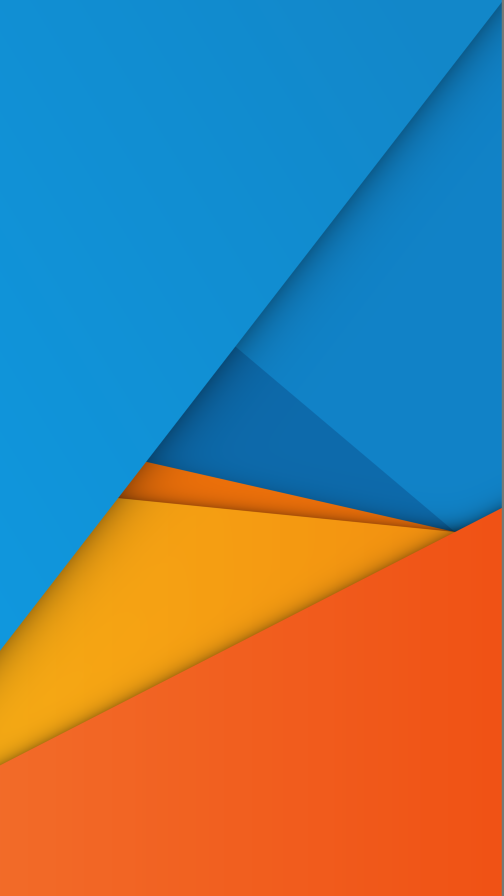
Reproduce this background procedurally as a Shadertoy shader.

```glsl
// Layered paper sheets in blue, amber and orange with soft shadows along their edges.

// Signed distance to the line a-b, positive on the left of its direction
float sideOf(vec2 p, vec2 a, vec2 b) {
    vec2 dir = normalize(b - a);
    return dir.x * (p.y - a.y) - dir.y * (p.x - a.x);
}

// Lays a sheet where d < 0 and shades what lies just outside its edge
vec3 laySheet(vec3 below, vec3 sheet, float d, float strength, float reach, float aa) {
    float shade = strength * exp(-max(d, 0.0) / reach);
    return mix(sheet, below * (1.0 - shade), smoothstep(-aa, aa, d));
}

// Softly stepped left-to-right ramp
float banded(float x) {
    return mix(x, (floor(x * 18.0) + 0.5) / 18.0, 0.5);
}

void mainImage(out vec4 fragColor, in vec2 fragCoord) {
    vec2 uv = fragCoord / iResolution.xy;
    vec2 p = uv * vec2(9.0, 16.0);
    float aa = 0.7 * 16.0 / iResolution.y;
    float ramp = banded(uv.x);
    vec2 meet = vec2(8.125, 6.5);

    // Distances to the fold lines
    float diagonal = -sideOf(p, vec2(0.0, 4.38), vec2(8.96, 15.96));
    float fold = sideOf(p, vec2(4.23, 9.79), meet);
    float strip = sideOf(p, vec2(2.625, 7.75), meet);
    float amber = sideOf(p, vec2(2.125, 7.104), meet);
    float front = sideOf(p, vec2(0.0, 2.333), meet);

    // Sheet colours
    vec3 backBlue = vec3(0.065, 0.51, 0.78);
    vec3 deepBlue = vec3(0.05, 0.415, 0.67);
    vec3 stripOrange = vec3(0.93, 0.44, 0.04);
    vec3 amberTone = mix(vec3(0.97, 0.67, 0.08), vec3(0.95, 0.55, 0.06), ramp);
    vec3 frontOrange = mix(vec3(0.95, 0.42, 0.16), vec3(0.94, 0.32, 0.08), ramp);
    float falloff = clamp(0.5 + 0.5 * uv.x + 0.55 * (uv.y - 0.8), 0.0, 1.0);
    vec3 topBlue = mix(vec3(0.06, 0.61, 0.89), vec3(0.07, 0.53, 0.79), falloff);

    // Stack from back to front
    vec3 color = laySheet(backBlue, deepBlue, fold, 0.0, 1.0, aa);
    color = laySheet(color, stripOrange, strip, 0.12, 0.15, aa);
    color = laySheet(color, amberTone, amber, 0.30, 0.12, aa);
    color = laySheet(color, topBlue, diagonal, 0.30, 0.32, aa);
    color = laySheet(color, frontOrange, front, 0.30, 0.13, aa);

    // Thin grey strip along the right border
    color = mix(color, vec3(0.46, 0.47, 0.46), smoothstep(-aa, aa, p.x - 8.96));
    fragColor = vec4(color, 1.0);
}
```
